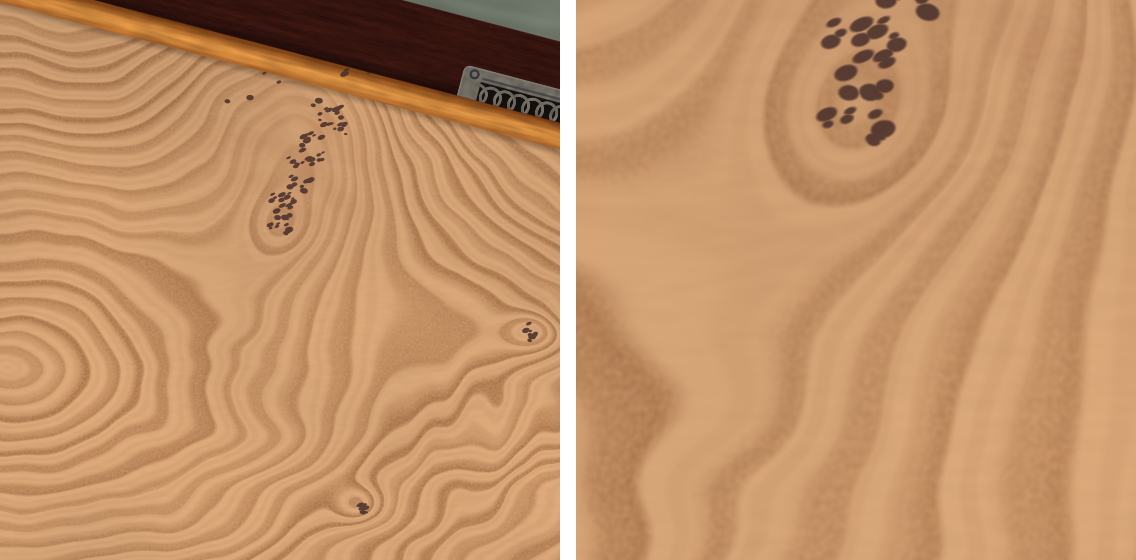
Left, the full canvas; right, a detail of the centre.
This texture is drawn by a three.js fragment shader. Its source:

```glsl
varying vec2 vUv;

vec2 hash2(vec2 p) {
  p = vec2(dot(p, vec2(127.1, 311.7)), dot(p, vec2(269.5, 183.3)));
  return fract(sin(p) * 43758.5);
}

// Gradient noise, roughly -0.7 to 0.7
float noise(vec2 p) {
  vec2 i = floor(p), f = fract(p);
  vec2 u = f * f * f * (f * (f * 6.0 - 15.0) + 10.0);
  vec2 x = vec2(1.0, 0.0), y = vec2(0.0, 1.0);
  float a = dot(hash2(i) * 2.0 - 1.0, f);
  float b = dot(hash2(i + x) * 2.0 - 1.0, f - x);
  float c = dot(hash2(i + y) * 2.0 - 1.0, f - y);
  float d = dot(hash2(i + 1.0) * 2.0 - 1.0, f - 1.0);
  return mix(mix(a, b, u.x), mix(c, d, u.x), u.y);
}

float bump(vec2 p, vec2 centre, vec2 size) {
  vec2 e = (p - centre) / size;
  return exp(-dot(e, e));
}

// Height field whose contours are the growth rings
float growth(vec2 p) {
  vec2 q = p + 0.07 * vec2(noise(p * 3.5), noise(p * 3.5 + 17.0));
  q += 0.016 * vec2(noise(p * 12.0 + 5.0), noise(p * 12.0 + 31.0));
  float crinkle = smoothstep(0.7, 0.3, p.y) * smoothstep(0.1, 0.45, p.x);
  q.x += 0.09 * crinkle * noise(vec2(p.x * 3.0, p.y * 11.0));
  q.y += 0.09 * bump(p, vec2(0.8, 0.2), vec2(0.2, 0.15)) * noise(vec2(p.x * 14.0, p.y * 4.0));
  float f = length((q - vec2(0.0, 0.345)) * vec2(0.62, 1.0));
  f -= 0.3 * bump(q, vec2(0.54, 0.8), vec2(0.2, 0.26));
  f -= 0.16 * bump(q, vec2(0.95, 0.42), vec2(0.22, 0.2));
  // Small eyes around the knots
  f -= 0.06 * bump(p, vec2(0.5, 0.6), vec2(0.045, 0.05));
  f -= 0.06 * bump(p, vec2(0.95, 0.41), vec2(0.045, 0.03));
  f -= 0.07 * bump(p, vec2(0.645, 0.1), vec2(0.045, 0.035));
  return f;
}

// Cluster of small slanted dark pits
float pits(vec2 p, vec2 centre, vec2 spread, float seed) {
  float cover = 0.0;
  for (int i = 0; i < 9; i++) {
    vec2 h = hash2(vec2(float(i) + 1.3, seed));
    vec2 q = p - centre - (h - 0.5) * 2.0 * spread;
    q.x -= q.y * (h.y - 0.2);
    float size = 0.002 + 0.0035 * fract(h.x * 7.0 + h.y * 3.0);
    cover = max(cover, 1.0 - smoothstep(size - 0.001, size + 0.001, length(q * vec2(0.75, 1.0))));
  }
  return cover;
}

vec3 veneer(vec2 p) {
  float f = growth(p);
  float rings = f * 30.0 + 0.7 * noise(vec2(f * 14.0, 3.0));
  float t = fract(rings);
  float late = smoothstep(0.3, 0.78, t) * (1.0 - smoothstep(0.86, 1.0, t));
  late *= 0.5 + 0.5 * hash2(vec2(floor(rings), 2.0)).x;
  float fine = smoothstep(0.3, 0.8, abs(fract(f * 77.0) - 0.5) * 2.0);
  float burl = bump(p, vec2(0.53, 0.74), vec2(0.12, 0.17));
  float stipple = noise(p * 230.0);
  float tone = late * (0.88 + 0.45 * stipple) + 0.13 * fine;
  vec3 col = mix(vec3(0.83, 0.64, 0.462), vec3(0.675, 0.475, 0.315), tone * (1.0 - 0.65 * burl));
  col *= 1.0 + 0.06 * noise(p * 3.0 + 9.0) + 0.025 * noise(p * vec2(35.0, 130.0));
  col *= 1.02 - 0.06 * smoothstep(0.4, 1.0, p.y);
  col *= 1.0 - burl * vec3(0.02, 0.04, 0.04) * (1.0 + 3.0 * noise(p * 18.0));
  return col;
}

// Fretted plate, in coordinates along and across the rim
vec3 metalPlate(vec2 q) {
  vec3 col = vec3(0.43, 0.41, 0.37) * (1.0 + 0.3 * noise(q * 70.0));
  vec2 cell = vec2(mod(q.x, 0.026) - 0.013, q.y - 0.058);
  float lattice = min(abs(length(cell) - 0.018), abs(length(vec2(0.026 - abs(cell.x), cell.y)) - 0.018));
  float hole = smoothstep(0.002, 0.0035, lattice);
  hole *= smoothstep(0.612, 0.615, q.x) * (1.0 - smoothstep(0.08, 0.083, q.y));
  col = mix(col, vec3(0.08, 0.06, 0.06), hole);
  float groove = 1.0 - smoothstep(0.001, 0.003, abs(q.y - 0.088));
  col = mix(col, vec3(0.2, 0.22, 0.26), 0.7 * groove * smoothstep(0.61, 0.62, q.x));
  float screw = length(q - vec2(0.599, 0.092));
  col = mix(col, vec3(0.2, 0.21, 0.24), 1.0 - smoothstep(0.001, 0.003, abs(screw - 0.007)));
  return col;
}

void main() {
  vec2 p = vUv;
  vec2 along = normalize(vec2(1.0, -0.263));
  vec2 q = vec2(dot(p, along), dot(p - vec2(0.0, 0.995), vec2(-along.y, along.x)));

  vec3 col = veneer(p);
  col *= 1.0 - 0.22 * smoothstep(-0.014, 0.0, q.y);

  // Rounded rim
  float t = clamp(q.y / 0.047, 0.0, 1.0);
  vec3 rim = mix(vec3(0.66, 0.39, 0.16), vec3(0.83, 0.55, 0.25), smoothstep(0.0, 0.4, t));
  rim = mix(rim, vec3(0.48, 0.25, 0.08), smoothstep(0.45, 1.0, t));
  rim *= 1.0 + 0.22 * noise(q * vec2(14.0, 160.0)) + 0.12 * noise(q * vec2(30.0, 60.0));
  col = mix(col, rim, smoothstep(-0.001, 0.002, q.y));

  // Burl pits, scattered pits below the rim, and lone knots
  float dark = 0.0;
  for (int i = 0; i < 9; i++) {
    float k = float(i) / 8.0;
    vec2 h = hash2(vec2(float(i), 8.7)) - 0.5;
    vec2 centre = mix(vec2(0.565, 0.81), vec2(0.5, 0.59), k) + h * vec2(0.1, 0.03) * (1.0 - k * 0.8);
    dark = max(dark, pits(p, centre, vec2(0.022, 0.013), float(i) + 0.5));
  }
  dark = max(dark, pits(p, vec2(0.53, 0.85), vec2(0.13, 0.04), 21.0));
  dark = max(dark, pits(p, vec2(0.95, 0.41), vec2(0.012, 0.018), 33.0));
  dark = max(dark, pits(p, vec2(0.648, 0.092), vec2(0.006, 0.007), 47.0));
  col = mix(col, vec3(0.29, 0.19, 0.17), 0.88 * dark);

  // Dark board behind
  vec3 board = vec3(0.205, 0.077, 0.055);
  board *= 1.0 + 0.35 * noise(q * vec2(8.0, 110.0)) + 0.25 * noise(q * vec2(50.0, 300.0));
  board *= 0.65 + 0.35 * smoothstep(0.047, 0.075, q.y);
  col = mix(col, board, smoothstep(0.046, 0.049, q.y));

  // Metal plate and pale cloth in the corner
  vec2 box = abs(q - vec2(0.778, 0.05)) - vec2(0.188, 0.043);
  float plate = length(max(box, 0.0)) - 0.012;
  float plateMask = (1.0 - smoothstep(-0.001, 0.001, plate)) * smoothstep(0.046, 0.049, q.y);
  vec3 metal = mix(metalPlate(q), vec3(0.5, 0.49, 0.46), smoothstep(-0.004, -0.001, plate));
  col = mix(col, metal, plateMask);
  vec3 cloth = vec3(0.43, 0.46, 0.41) * (1.0 + 0.25 * noise(q * vec2(9.0, 35.0)));
  col = mix(col, cloth, smoothstep(0.186, 0.189, q.y));

  gl_FragColor = vec4(col, 1.0);
}
```
